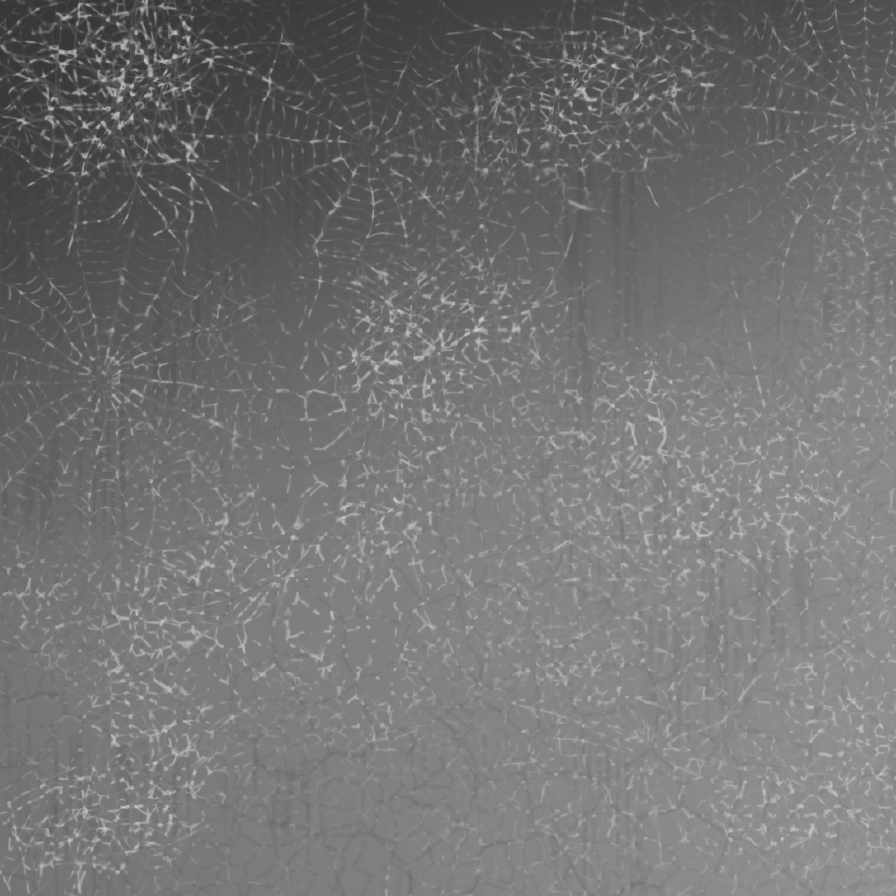
A Shadertoy shader for this pattern:

```glsl
// Layered cobwebs over a grey slanted gradient: orb webs with sagging rings,
// tangles of curved random threads, and Voronoi mesh. Noise breaks the silk
// into glinting beads; faint dark outlines and streaks fill the lighter side.

float hash(vec2 p) {
    return fract(sin(dot(p, vec2(127.1, 311.7))) * 43758.5453);
}

vec2 hash2(vec2 p) {
    return vec2(hash(p), hash(p + 37.7));
}

float noise(vec2 p) {
    vec2 i = floor(p), f = fract(p);
    f = f * f * (3.0 - 2.0 * f);
    return mix(mix(hash(i), hash(i + vec2(1, 0)), f.x),
               mix(hash(i + vec2(0, 1)), hash(i + vec2(1, 1)), f.x), f.y);
}

// Soft-edged line profile for distance d and width w
float silk(float d, float w) {
    return exp(-d * d / (w * w));
}

// Distance to the Voronoi cell borders, in canvas units
float mesh(vec2 p, float scale) {
    p *= scale;
    vec2 cell = floor(p), a = vec2(9.0), b = vec2(9.0);
    for (int y = -1; y <= 1; y++)
    for (int x = -1; x <= 1; x++) {
        vec2 g = cell + vec2(x, y);
        vec2 r = g + hash2(g) - p;
        if (dot(r, r) < dot(a, a)) { b = a; a = r; }
        else if (dot(r, r) < dot(b, b)) b = r;
    }
    return dot(0.5 * (a + b), normalize(b - a)) / scale;
}

// Elongated soft blob leaning up to the right
float clump(vec2 p, vec2 centre, vec2 size) {
    vec2 q = p - centre;
    q = vec2(0.9 * q.x + 0.43 * q.y, 0.9 * q.y - 0.43 * q.x) / size;
    return exp(-dot(q, q));
}

// Random threads around a centre; heading and fan set their directions
float tangle(vec2 p, vec2 centre, vec2 spread, float heading, float fan, int count, float seed) {
    float sum = 0.0;
    for (int i = 0; i < count; i++) {
        vec2 id = vec2(float(i), seed);
        vec2 mid = centre + spread * (hash2(id) + hash2(id + 5.3) - 1.0);
        float angle = heading + fan * (hash(id + 9.1) - 0.5);
        vec2 dir = vec2(cos(angle), sin(angle)), q = p - mid;
        float len = mix(0.025, 0.1, hash(id + 2.9));
        float along = dot(q, dir) / len;
        float bow = 0.03 * (hash(id + 4.7) - 0.5) * (1.0 - along * along);
        float across = dot(q, vec2(-dir.y, dir.x)) - bow;
        sum += silk(across, 0.0015) * (1.0 - smoothstep(0.8, 1.0, abs(along)));
    }
    return min(sum, 1.5);
}

// Wheel web: uneven spokes joined by rings that sag towards the hub
float orbWeb(vec2 p, vec2 hub, float radius, float spokes) {
    vec2 q = p - hub;
    float d = length(q), angle = atan(q.y, q.x);
    float turn = angle / 6.28318 * spokes + 0.22 * sin(angle * 3.0 + hub.x * 40.0);
    float u = abs(fract(turn) - 0.5);
    float spoke = silk(u * 6.28318 / spokes * d, 0.0015);
    float ring = silk(abs(fract(d * (1.0 + 0.3 * u * (1.0 - u)) / 0.014) - 0.5) * 0.014, 0.0015);
    float patchy = 0.2 + 1.2 * noise(q * 22.0 + hub * 50.0);
    return (spoke * smoothstep(0.0, 0.03, d) + 0.55 * ring) * patchy
         * (1.0 - smoothstep(radius * 0.45, radius, d));
}

void mainImage(out vec4 fragColor, in vec2 fragCoord) {
    vec2 p = fragCoord / iResolution.xy;
    vec2 w = p + 0.014 * (vec2(noise(p * 17.0), noise(p * 17.0 + 60.0)) - 0.5)
               + 0.006 * (vec2(noise(p * 50.0), noise(p * 50.0 + 90.0)) - 0.5);

    // Gradient from dark upper left to light lower right
    float slope = 1.0 - p.y + 0.3 * p.x;
    float grey = 0.215 + 0.295 * smoothstep(-0.02, 0.83, slope)
               + 0.12 * (p.x - 0.5) * (1.0 - p.y);
    float light = smoothstep(0.3, 0.85, slope);

    // Dark outlines and hanging streaks
    float coarse = mesh(w, 15.0), medium = mesh(w + 3.0, 32.0), fine = mesh(w + 7.0, 62.0);
    float streak = smoothstep(0.5, 0.85, noise(p * vec2(190.0, 14.0)))
                 * smoothstep(0.45, 0.7, noise(p * 9.0 + 20.0));
    grey -= light * (0.04 * silk(coarse, 0.002) + 0.035 * silk(medium, 0.002));
    grey -= 0.03 * streak * smoothstep(0.1, 0.5, slope);

    // Wheel webs, the last two faint
    float web = orbWeb(w, vec2(0.12, 0.58), 0.24, 20.0) + orbWeb(w, vec2(0.97, 0.865), 0.27, 22.0)
              + orbWeb(w, vec2(0.415, 0.84), 0.2, 13.0)
              + 0.5 * orbWeb(w, vec2(0.72, 0.16), 0.32, 24.0)
              + 0.5 * orbWeb(w, vec2(0.64, 0.4), 0.22, 20.0);

    // Thread tangles: dense corner, a diagonal chain, loose hanging strands
    float threads = 1.1 * tangle(w, vec2(0.13, 0.91), vec2(0.18, 0.17), 0.0, 6.28, 90, 1.0);
    float knots = 0.8 * clump(p, vec2(0.13, 0.92), vec2(0.14, 0.11));
    for (int i = 0; i < 4; i++) {
        vec2 c = vec2(0.66, 0.89) - float(i) * vec2(0.19, 0.275);
        threads += 0.85 * tangle(w, c, vec2(0.18, 0.13), 0.7, 2.4, 24, 10.0 + float(i));
        knots += 1.1 * clump(p, c, vec2(0.17, 0.075));
    }
    threads += 0.7 * tangle(w, vec2(0.65, 0.42), vec2(0.5, 0.5), 1.4, 2.6, 45, 30.0);

    // Fine mesh gathered in knots and spread thinly over the light side
    knots += clump(p, vec2(0.72, 0.55), vec2(0.06)) + clump(p, vec2(0.85, 0.44), vec2(0.08, 0.05))
           + clump(p, vec2(0.42, 0.23), vec2(0.06)) + clump(p, vec2(0.03, 0.33), vec2(0.05))
           + clump(p, vec2(0.96, 0.12), vec2(0.09));
    knots += light * (0.15 + 0.65 * smoothstep(0.3, 0.7, noise(p * 6.0 + 4.0)));
    float net = silk(medium, 0.0017) + 0.8 * silk(fine, 0.0015) * smoothstep(0.25, 0.65, noise(p * 12.0));
    net = net * min(knots, 1.2) + 0.35 * light * silk(coarse, 0.0015);

    // Beaded glints along all silk
    float bead = 0.2 + 1.5 * smoothstep(0.42, 0.85, noise(p * 190.0));
    float shine = (0.26 * web + 0.3 * threads + 0.32 * net) * bead * mix(1.0, 0.85, light);
    grey = mix(grey, 0.82, 1.0 - exp(-1.6 * shine));
    fragColor = vec4(vec3(grey), 1.0);
}
```
